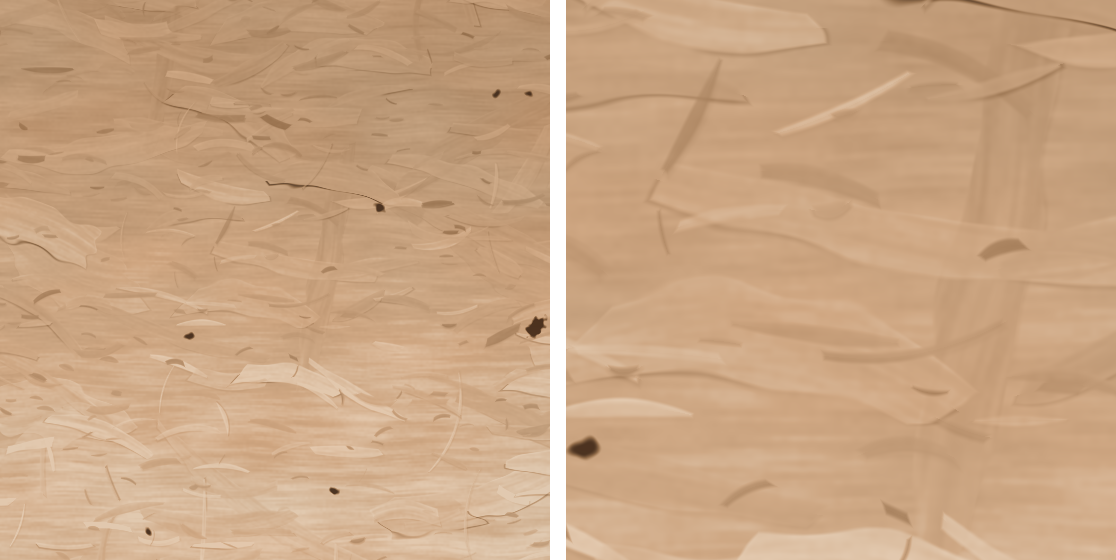
Left, the full canvas; right, a detail of the centre.
Give the GLSL for this texture, as a Shadertoy shader.

```glsl
const vec3 PIT = vec3(0.20, 0.12, 0.07);
const vec3 BROWN = vec3(0.60, 0.45, 0.31);
const vec3 TAN = vec3(0.81, 0.66, 0.52);
const vec3 CREAM = vec3(0.87, 0.76, 0.65);
const float SOFT = 0.0016;

float hash(vec2 p) {
    return fract(sin(dot(p, vec2(127.1, 311.7))) * 43758.5453);
}

float noise(vec2 p) {
    vec2 i = floor(p), f = fract(p);
    f = f * f * (3.0 - 2.0 * f);
    return mix(mix(hash(i), hash(i + vec2(1, 0)), f.x),
               mix(hash(i + vec2(0, 1)), hash(i + vec2(1, 1)), f.x), f.y);
}

float fbm(vec2 p) {
    float sum = 0.0, amp = 0.5;
    for (int i = 0; i < 4; i++) {
        sum += amp * noise(p);
        p = p * 2.03 + 17.3;
        amp *= 0.5;
    }
    return sum;
}

vec2 rotate(vec2 p, float a) {
    float c = cos(a), s = sin(a);
    return vec2(c * p.x + s * p.y, c * p.y - s * p.x);
}

// Fibres run along x
float woodGrain(vec2 q, float seed) {
    q.y += 0.012 * noise(q * 9.0 + seed);
    float broad = noise(q * vec2(7.0, 95.0) + seed) - 0.5;
    float fine = noise(q * vec2(28.0, 260.0) + seed * 2.0) - 0.5;
    return 0.042 * broad + 0.034 * fine;
}

// One jittered wood strand per cell; size is half length and half width
float strands(float tone, vec2 p, float cells, vec2 size, float shade,
              float spread, float presence, float gap, float seed) {
    vec2 home = floor(p * cells);
    for (int y = -1; y <= 1; y++)
    for (int x = -1; x <= 1; x++) {
        vec2 id = home + vec2(x, y);
        vec2 key = id + seed * 13.7;
        if (hash(key + 0.3) > presence) continue;
        vec2 center = (id + vec2(hash(key + 1.1), hash(key + 2.3))) / cells;
        float tilt = hash(key + 3.7) - 0.5;
        float steep = step(0.88, hash(key + 4.9));
        vec2 q = rotate(p - center, tilt * (0.35 + 1.7 * abs(tilt)) + 1.45 * steep);
        float len = size.x * mix(0.45, 1.0, hash(key + 5.3));
        float wid = size.y * mix(0.3, 1.0, hash(key + 6.1)) * (1.0 - 0.5 * steep);
        q.y += (hash(key + 7.7) - 0.5) * 0.5 * q.x * q.x / len;

        // Tapered sides, slanted ends and a ragged outline
        float along = q.x / len;
        float taper = 1.0 - hash(key + 8.9) * 0.9 * along * along;
        float slant = 2.0 * (hash(key + 9.1) - 0.5);
        float d = max(abs(q.y) - wid * taper, abs(q.x + slant * q.y) - len);
        d += (noise(q * vec2(22.0, 60.0) + key) - 0.5) * wid * 0.55;
        float mask = smoothstep(SOFT, -SOFT, d);

        // Shadowed gap under the lower edge
        float depth = gap * (0.12 + pow(hash(key + 10.3), 5.0));
        float broken = smoothstep(0.25, 0.6, noise(vec2(q.x * 16.0, 3.0) + key));
        float under = smoothstep(0.0045, 0.0, d) * step(q.y, 0.0);
        tone -= depth * under * broken * (1.0 - mask);

        float face = shade + spread * (hash(key + 11.9) - 0.5);
        face += woodGrain(q, hash(key + 12.1) * 50.0);
        face += 0.018 * smoothstep(-0.005, 0.0, d) * step(0.0, q.y);
        tone = mix(tone, face, mask * mix(0.55, 0.95, hash(key + 13.3)));
    }
    return tone;
}

// Small ragged holes
float knots(vec2 p) {
    float cover = 0.0;
    for (int i = 0; i < 7; i++) {
        vec2 key = vec2(float(i), 4.6);
        vec2 q = p - vec2(hash(key), hash(key + 5.2));
        q = rotate(q, 3.0 * hash(key + 8.4));
        float radius = mix(0.005, 0.016, pow(hash(key + 2.8), 2.0));
        float d = length(q * vec2(0.85, 1.25)) - radius;
        d += (noise(q * 150.0 + key) - 0.5) * radius * 0.8;
        cover = max(cover, smoothstep(0.003, -0.003, d));
    }
    return cover;
}

vec3 woodColor(float v) {
    vec3 c = mix(PIT, BROWN, clamp((v - 0.2) / 0.4, 0.0, 1.0));
    c = mix(c, TAN, clamp((v - 0.6) / 0.21, 0.0, 1.0));
    return mix(c, CREAM, clamp((v - 0.81) / 0.06, 0.0, 1.25));
}

void mainImage(out vec4 fragColor, in vec2 fragCoord) {
    vec2 p = fragCoord / iResolution.y;

    // Coarse strands first, then splinters and dark slivers
    float tone = woodGrain(p, 3.0) + 0.08 * (fbm(p * vec2(8.0, 22.0)) - 0.5);
    tone = strands(tone, p, 3.2, vec2(0.25, 0.060), 0.0, 0.09, 1.0, 0.20, 1.0);
    tone = strands(tone, p, 4.5, vec2(0.18, 0.032), 0.0, 0.10, 0.9, 0.24, 2.0);
    tone = strands(tone, p, 8.0, vec2(0.10, 0.016), 0.005, 0.11, 0.75, 0.18, 3.0);
    tone = strands(tone, p, 3.0, vec2(0.24, 0.042), 0.01, 0.07, 0.6, 0.42, 4.0);
    tone = strands(tone, p, 14.0, vec2(0.055, 0.008), 0.0, 0.13, 0.6, 0.12, 5.0);
    tone = strands(tone, p, 9.0, vec2(0.050, 0.009), -0.12, 0.10, 0.16, 0.20, 6.0);
    tone = strands(tone, p, 26.0, vec2(0.016, 0.0045), -0.09, 0.14, 0.22, 0.08, 7.0);

    // Uneven light, brighter toward the bottom
    float light = mix(0.855, 0.725, smoothstep(-0.1, 1.1, p.y));
    light += 0.05 * (fbm(p * 3.0 + 6.0) - 0.47);
    light += 0.012 * (noise(p * 190.0) - 0.5);
    float value = mix(light + tone, 0.24, 0.9 * knots(p));

    vec3 color = woodColor(value);
    color += vec3(0.012, -0.010, -0.020) * (2.0 * fbm(p * vec2(4.0, 9.0) + 31.0) - 0.95);
    fragColor = vec4(color, 1.0);
}
```
